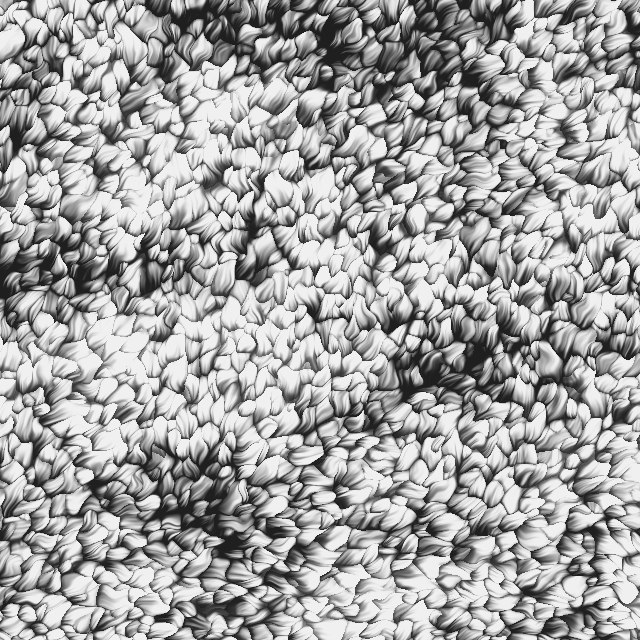
This texture is drawn by a Shadertoy shader. Its source:

```glsl
// Shaggy woollen pile in black and white: overlapping curled tufts with fibres.
// Each tuft is a bent, tilted dome on a jittered grid; the highest one is seen,
// shaded from dark root to bright tip, under broad bands of shadow.

float hash(vec2 p) {
    return fract(sin(dot(p, vec2(127.1, 311.7))) * 43758.5453);
}

float noise(vec2 p) {
    vec2 i = floor(p), f = fract(p);
    f = f * f * (3.0 - 2.0 * f);
    return mix(mix(hash(i), hash(i + vec2(1, 0)), f.x),
               mix(hash(i + vec2(0, 1)), hash(i + vec2(1, 1)), f.x), f.y);
}

float fbm(vec2 p) {
    return 0.55 * noise(p) + 0.3 * noise(p * 2.1 + 7.3) + 0.15 * noise(p * 4.3 + 19.1);
}

// Soft elongated patch, sheared by slope
float patchShade(vec2 uv, vec2 center, vec2 size, float slope) {
    vec2 d = uv - center;
    d.y -= slope * d.x;
    d /= size;
    return exp(-dot(d, d));
}

// Broad shadows where the pile is pressed away from the light
float shadowBands(vec2 uv) {
    vec2 w = uv + 0.07 * (vec2(fbm(uv * 6.0), fbm(uv * 6.0 + 31.0)) - 0.5);
    float s = patchShade(w, vec2(0.84, 0.43), vec2(0.34, 0.075), 0.2);
    s += 0.8 * patchShade(w, vec2(0.14, 0.58), vec2(0.32, 0.055), 0.08);
    s += 0.75 * patchShade(w, vec2(0.2, 0.22), vec2(0.32, 0.1), -0.1);
    s += 0.8 * patchShade(w, vec2(0.4, 0.98), vec2(0.4, 0.08), -0.05);
    s += 0.6 * patchShade(w, vec2(0.0, 0.85), vec2(0.1, 0.12), 0.0);
    return s;
}

// Direction the pile leans: flatter at the lower right, steeper at the upper left
float leanAngle(vec2 uv) {
    float base = mix(0.3, 1.05, smoothstep(0.0, 0.45, uv.y + 0.25 * (0.5 - uv.x)));
    return base + 2.2 * (fbm(uv * 7.0 + 3.0) - 0.5) + 0.3 * (0.5 - uv.x);
}

void mainImage(out vec4 fragColor, in vec2 fragCoord) {
    vec2 uv = fragCoord / iResolution.y;
    vec2 warp = vec2(noise(uv * 50.0), noise(uv * 50.0 + 17.0)) - 0.5;
    vec2 p = uv * 41.0 + 0.5 * warp;
    vec2 cell = floor(p);

    // Find the highest tuft and the runner-up
    float top = -9.0, second = -9.0;
    vec2 along = vec2(0.0), topId = vec2(0.0);
    for (int j = -2; j <= 2; j++) {
        for (int i = -2; i <= 2; i++) {
            vec2 id = cell + vec2(i, j);
            vec2 center = id + 0.05 + 0.9 * vec2(hash(id), hash(id + 41.3));
            float angle = leanAngle(center / 41.0) + 1.0 * (hash(id + 5.7) - 0.5);
            float c = cos(angle), s = sin(angle);
            vec2 q = mat2(c, -s, s, c) * (p - center);
            float size = mix(0.7, 1.35, hash(id + 11.9));
            q /= size * vec2(1.1, 0.56);
            q.y += 0.8 * (hash(id + 23.1) - 0.4) * q.x * q.x;
            float height = 1.0 - dot(q, q) + 0.5 * q.x + 0.9 * hash(id + 67.7);
            if (height > top) {
                second = top;
                top = height;
                along = q;
                topId = id;
            } else {
                second = max(second, height);
            }
        }
    }

    // Fibres run along the tuft and fan out slightly towards the tip
    vec2 seed = 37.0 * vec2(hash(topId + 2.2), hash(topId + 8.8));
    float spread = along.y / (1.0 + 0.2 * along.x);
    float fibre = 0.65 * noise(vec2(along.x * 1.1, spread * 3.4) + seed)
                + 0.35 * noise(vec2(along.x * 1.8, spread * 7.0) + seed + 13.0);

    // Dark root to bright tip; creases are wide at the root, faint at the tip
    float tip = smoothstep(-0.8, 0.7, along.x);
    float light = 0.22 + 0.62 * tip + 0.8 * (fibre - 0.5);
    light += 0.28 * (hash(topId + 3.3) - 0.5);
    float crease = smoothstep(0.0, mix(0.75, 0.3, tip), top - second);
    light *= mix(mix(0.2, 0.75, tip), 1.0, crease);
    light *= mix(0.25, 1.0, smoothstep(0.2, 1.1, top));

    // Clumps and broad bands
    light += 0.65 * (fbm(uv * 12.0 + 50.0) - 0.5);
    light += 0.3 * (fbm(uv * vec2(3.0, 5.0) + 80.0) - 0.5);
    light += 0.06 - 0.42 * shadowBands(uv);

    float gray = mix(0.12, 0.94, smoothstep(-0.05, 0.85, light));
    fragColor = vec4(vec3(gray), 1.0);
}
```
